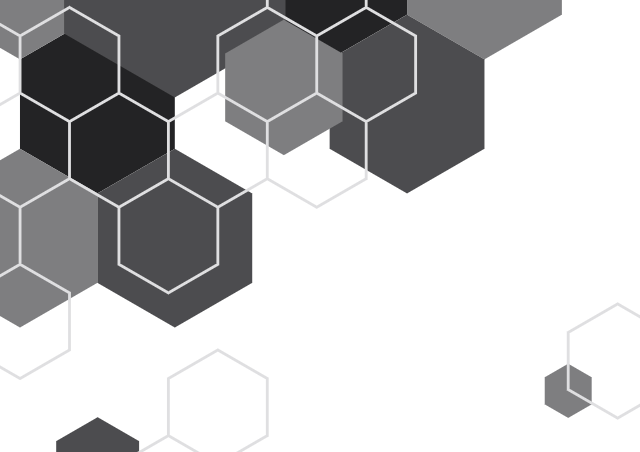
A WebGL 1 fragment shader for this background:

```glsl
precision highp float;
// Overlapping grey hexagons on white, crossed by a pale honeycomb of outlines.
// Solid tiles sit on a coarse hexagonal lattice; the outlines repeat along the
// rows of a finer lattice, using one pointy-top hexagon distance function.

uniform vec2 u_resolution;

#define VIEW_HEIGHT 543.0
#define TILE_APOTHEM 93.0
#define TILE_ORIGIN vec2(24.0, 125.0)
#define WIRE_APOTHEM 59.4
#define WIRE_ORIGIN vec2(83.5, 77.5)
#define WIRE_HALF_WIDTH 1.7
#define BLACK vec3(0.137, 0.137, 0.145)
#define DARK vec3(0.300, 0.300, 0.308)
#define MID vec3(0.494, 0.494, 0.502)
#define PALE vec3(0.875, 0.875, 0.882)

const float ROW_STEP = 1.7320508; // row spacing in apothems

// Signed distance to the sides of a pointy-top hexagon.
float hexagon(vec2 p, float apothem) {
  p = abs(p);
  return max(p.x, dot(p, vec2(0.5, 0.8660254))) - apothem;
}

float coverage(float distance, float pixel) {
  return clamp(0.5 - distance / pixel, 0.0, 1.0);
}

void fill(inout vec3 color, vec3 tint, float distance, float pixel) {
  color = mix(color, tint, coverage(distance, pixel));
}

// Large tile at a lattice cell; columns count half tile widths.
float tile(vec2 p, float column, float row) {
  vec2 cell = vec2(column, row * ROW_STEP) * TILE_APOTHEM;
  return hexagon(p - TILE_ORIGIN - cell, TILE_APOTHEM);
}

// Outlined hexagons from one column to another, every second half-step.
float wireRow(vec2 p, float row, float first, float last) {
  p = (p - WIRE_ORIGIN) / WIRE_APOTHEM - vec2(first, row * ROW_STEP);
  p.x -= 2.0 * clamp(floor(p.x * 0.5 + 0.5), 0.0, (last - first) * 0.5);
  return abs(hexagon(p, 1.0)) * WIRE_APOTHEM;
}

void main() {
  // Design space with y running downward from the top edge.
  float pixel = VIEW_HEIGHT / u_resolution.y;
  vec2 p = vec2(gl_FragCoord.x, u_resolution.y - gl_FragCoord.y) * pixel;
  vec3 color = vec3(1.0);

  // Lattice tiles, darkest first.
  fill(color, BLACK, min(tile(p, 1.0, 0.0), tile(p, 4.0, -1.0)), pixel);
  fill(color, MID, min(tile(p, 0.0, -1.0), tile(p, 6.0, -1.0)), pixel);
  fill(color, MID, tile(p, 0.0, 1.0), pixel);
  fill(color, DARK, min(tile(p, 5.0, 0.0), tile(p, 2.0, 1.0)), pixel);

  // Free-standing tiles of other sizes.
  fill(color, DARK, hexagon(p - vec2(210.0, -36.5), 133.0), pixel);
  fill(color, MID, hexagon(p - vec2(341.0, 105.0), 70.5), pixel);
  fill(color, DARK, hexagon(p - vec2(117.3, 558.7), 49.8), pixel);
  fill(color, MID, hexagon(p - vec2(682.6, 469.5), 28.2), pixel);

  // Honeycomb of outlines, from the top row down.
  float wire = wireRow(p, -1.0, 5.0, 5.0);
  wire = min(wire, wireRow(p, 0.0, -2.0, 0.0));
  wire = min(wire, wireRow(p, 0.0, 4.0, 6.0));
  wire = min(wire, wireRow(p, 1.0, -1.0, 5.0));
  wire = min(wire, wireRow(p, 2.0, -2.0, -2.0));
  wire = min(wire, wireRow(p, 2.0, 2.0, 2.0));
  wire = min(wire, wireRow(p, 3.0, -1.0, -1.0));
  wire = min(wire, wireRow(p, 4.0, 3.0, 3.0));
  wire = min(wire, wireRow(p, 5.0, 2.0, 2.0));

  // Lone outline at the lower right.
  wire = min(wire, abs(hexagon(p - vec2(742.0, 433.7), WIRE_APOTHEM)));
  fill(color, PALE, wire - WIRE_HALF_WIDTH, pixel);

  gl_FragColor = vec4(color, 1.0);
}
```
